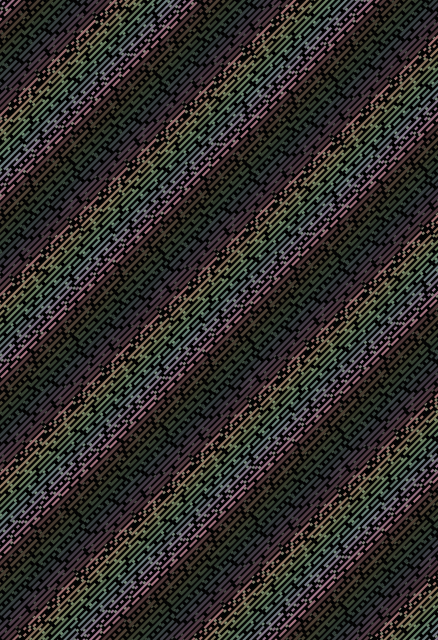
This pattern is drawn by a WebGL 2 fragment shader. Its source:

```glsl
#version 300 es
precision highp float;
// Diagonal woven stripes: fine dashed threads in bright and dim hue-cycling bands.

#define BAND_PERIOD 0.28    // one bright + dim pair, measured along an edge
#define BAND_SHIFT 0.544    // places the salmon edge of the bright band
#define ROWS 28.0           // threads in one band period
#define BEAT 0.0150         // length of the shortest dash and its gap
#define BRIGHT_WIDTH 0.48   // thread share of a row in the bright band
#define DIM_WIDTH 0.60      // thread share of a row in the dim band
#define TICK_LENGTH 0.42    // length of cross ticks, in beats
#define KNOT_SPACING 6.0    // beats between dark crosses on the salmon edge
#define BRIGHT_LEVEL 1.08   // brightness of the bright band
#define DIM_LEVEL 0.56      // brightness of the dim band
#define GRAIN 0.16          // brightness variation along the threads

uniform vec2 u_resolution;
out vec4 outColor;

const float TAU = 6.2831853;
const vec3 GROUND = vec3(0.014, 0.016, 0.014);

float hash(vec2 p) {
  return fract(sin(dot(p, vec2(127.1, 311.7))) * 43758.5453);
}

// Repeating bar centred in each unit cell, smoothed over one pixel.
float bars(float x, float width, float pixel) {
  return clamp((0.5 * width - abs(fract(x) - 0.5)) / pixel + 0.5, 0.0, 1.0);
}

// Salmon, olive, muted green, lavender grey, then pink as the hue runs 0 to 1.
vec3 threadColor(float hue) {
  vec3 wave = cos(TAU * (hue - vec3(0.0, 0.42, 0.79)));
  return vec3(0.47, 0.425, 0.41) + vec3(0.12, 0.025, 0.085) * wave;
}

void main() {
  vec2 uv = gl_FragCoord.xy / u_resolution.y;
  float pixel = 1.414 / u_resolution.y;

  // Across the bands in rows, along them in beats
  float across = (uv.x - uv.y + BAND_SHIFT) / BAND_PERIOD * ROWS;
  float along = (uv.x + uv.y) / BEAT;
  float acrossPixel = pixel * ROWS / BAND_PERIOD;
  float alongPixel = pixel / BEAT;

  float row = mod(floor(across), ROWS);
  float halfRows = 0.5 * ROWS;
  float hue = (mod(row, halfRows) + 0.5) / halfRows;
  float bright = 1.0 - step(halfRows, row);
  float level = mix(DIM_LEVEL, BRIGHT_LEVEL, bright);
  float width = mix(DIM_WIDTH, BRIGHT_WIDTH, bright);

  // Long threads alternate with rows of shorter dashes
  float seed = hash(vec2(row, 3.0));
  float dashed = mod(row, 2.0);
  float beats = seed > 0.5 ? 9.0 : 6.0;
  if (dashed > 0.5) beats = seed > 0.62 ? 1.0 : (seed > 0.3 ? 2.0 : 4.0);
  float duty = beats < 2.0 ? 0.56 : 1.0 - 0.5 / beats;
  float dashAt = along / beats + hash(vec2(row, 7.0));
  float thread = bars(across, width, acrossPixel)
               * bars(dashAt, duty, alongPixel / beats);

  // Dark crosses along the salmon edge
  float knotAt = along / KNOT_SPACING + 0.12 * row;
  float knot = bars(knotAt, 0.17, alongPixel / KNOT_SPACING);
  thread *= 1.0 - knot * step(hue, 0.13) * bright;

  // Short ticks that bridge the gaps between neighbouring threads
  float gap = mod(floor(across + 0.5), ROWS);
  float tickBeats = 2.0 + floor(4.0 * hash(vec2(gap, 11.0)));
  float tickAt = along / tickBeats + hash(vec2(gap, 17.0));
  float tick = bars(across + 0.5, 1.0 - width, acrossPixel)
             * bars(tickAt, TICK_LENGTH / tickBeats, alongPixel / tickBeats)
             * step(0.25, hash(vec2(gap, 23.0)));

  // Colour, with slight wear from dash to dash
  float wear = 1.0 + GRAIN * (hash(vec2(floor(dashAt), row)) - 0.5);
  vec3 color = mix(GROUND, threadColor(hue) * level * wear, thread);
  vec3 tickColor = mix(threadColor(hue), vec3(0.40, 0.50, 0.39), 0.6) * level;
  color = mix(color, tickColor, tick);
  outColor = vec4(color, 1.0);
}
```
